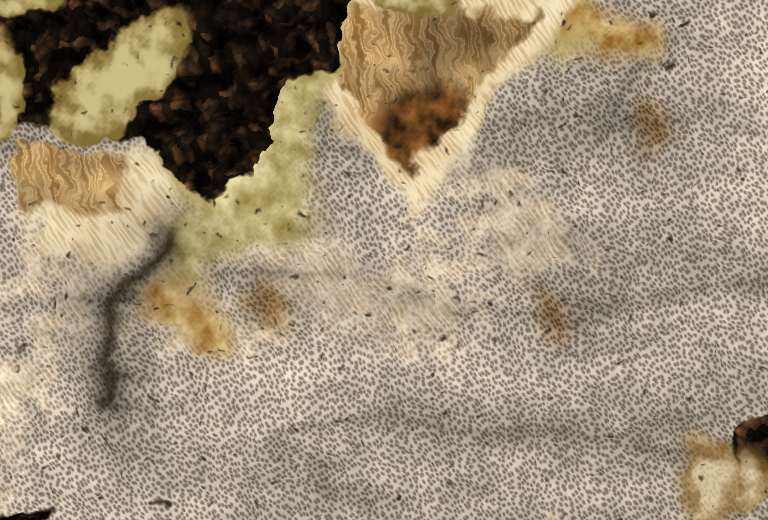
Reproduce this texture procedurally as a Shadertoy shader.

```glsl
vec2 hash2(vec2 c) {
    vec3 q = fract(c.xyx * vec3(.1031, .1030, .0973));
    q += dot(q, q.yzx + 33.33);
    return fract((q.xx + q.yz) * q.zy);
}

// Cellular noise: nearest distance, second distance, cell value
vec3 cells(vec2 p) {
    vec3 best = vec3(9., 9., 0.);
    for (int k = 0; k < 9; k++) {
        vec2 c = floor(p) + vec2(k % 3, k / 3) - 1.;
        vec2 h = hash2(c);
        float d = length(c + .15 + .7 * h - p);
        if (d < best.x) best = vec3(d, best.x, fract(h.x * 7.3 + h.y * 3.1));
        else best.y = min(best.y, d);
    }
    return best;
}

// Layered sines, roughly -1 to 1
float waves(vec2 p) {
    float sum = 0., amp = .5;
    for (int i = 0; i < 5; i++) {
        p = mat2(.8, .6, -.6, .8) * p * 1.7 + 1.3;
        sum += amp * sin(p.x + 1.6 * sin(p.y));
        amp *= .6;
    }
    return sum;
}

float ellipse(vec2 p, vec2 center, vec2 radius, float angle) {
    float c = cos(angle), s = sin(angle);
    return (length(mat2(c, -s, s, c) * (p - center) / radius) - 1.) * min(radius.x, radius.y);
}

float segment(vec2 p, vec2 a, vec2 b) {
    vec2 d = b - a;
    return length(p - a - d * clamp(dot(p - a, d) / dot(d, d), 0., 1.));
}

float inside(float d, float soft) {
    return 1. - smoothstep(-soft, soft, d);
}

void mainImage(out vec4 fragColor, in vec2 fragCoord) {
    vec2 p = fragCoord / iResolution.y;
    float edge = 1. / iResolution.y + .003;
    float rough = waves(p * 9.), fine = waves(p * 34. + 5.);
    vec2 w = p + .02 * vec2(rough, waves(p * 8. + 9.)) + .009 * vec2(fine, waves(p * 30.));

    // Pore mouths, drawn out into slanted tubes on the steep slopes
    vec2 s = mat2(.82, .57, .57, -.82) * (p + .25 * (w - p));
    vec3 pore = cells(s * vec2(125., 84.));
    vec3 tube = cells(s * vec2(105., 14.));
    float mouth = 1. - smoothstep(.12, .6, pore.x);
    float groove = smoothstep(.05, .7, tube.y - tube.x);
    float steep = smoothstep(.1, .7, waves(p * vec2(2.6, 4.) + 2.) + .25 * fine - .2);
    steep = max(steep, inside(ellipse(w, vec2(.63, .47), vec2(.19, .07), -.7), .05));

    // Folded pale surface
    float fold = waves(s * vec2(3., 2.) + 1.) + .7 * waves(p * vec2(3., 9.) + 4.);
    float valley = exp(-9. * abs(waves(p * vec2(1.6, 4.5) + 7.)));
    float light = .99 + .13 * fold + .07 * fine - .15 * valley;
    light -= .13 * inside(ellipse(w, vec2(1.15, .6), vec2(.33, .2), -.4), .12);
    vec3 poreColor = mix(vec3(.82, .77, .70), vec3(.47, .41, .35), .9 * mouth);
    vec3 tubeColor = mix(vec3(.91, .84, .73), vec3(.71, .60, .45), .75 * groove);
    vec3 col = mix(poreColor, tubeColor, .75 * steep) * light;

    // Brown stains
    float stain = min(ellipse(w, vec2(1.25, .76), vec2(.03, .05), -.4),
                      ellipse(w, vec2(1.06, .39), vec2(.025, .045), .5));
    stain = min(stain, ellipse(w, vec2(.52, .42), vec2(.035, .05), 0.));
    col *= mix(vec3(1), vec3(.82, .70, .52), inside(stain, .025));

    // Yellow margin and ochre rim
    float margin = min(segment(w, vec2(.57, .82), vec2(.54, .63)) - .05,
                       segment(w, vec2(.53, .62), vec2(.37, .53)) - .065);
    margin = min(margin, segment(w, vec2(.90, .93), vec2(1.08, .95)) - .05);
    vec3 yellow = mix(vec3(.53, .45, .19), vec3(.88, .83, .60), .6 + .4 * rough + .35 * fine);
    col = mix(col, yellow, .9 * inside(margin, .035));
    float ochre = min(segment(w, vec2(1.06, .99), vec2(1.24, .92)) - .035,
                      segment(w, vec2(.33, .43), vec2(.41, .35)) - .045);
    vec3 ochreColor = mix(vec3(.84, .72, .47), vec3(.55, .36, .11), .4 + .6 * fine);
    col = mix(col, ochreColor, .9 * inside(ochre, .035));

    // Torn hollow with a cream lip and ribbed walls
    vec2 q = w - vec2(.79, .68);
    float hollow = max(abs(q.x) * .8 - q.y * .6 - .01, q.y - .3);
    vec3 rib = cells(p * vec2(85., 8.) + vec2(p.y * 14. + fine, 0.));
    float ribs = smoothstep(0., .6, rib.y - rib.x) * .5 + rib.z * .5;
    vec3 lip = mix(vec3(.94, .86, .70), vec3(.76, .62, .42), .6 * groove + .25 * rough);
    col = mix(col, lip, inside(hollow - .045, .02));
    vec3 wall = mix(vec3(.80, .67, .47), vec3(.52, .38, .20), ribs) * (.95 + .25 * rough);
    vec3 pit = vec3(.36, .23, .11) * (1. + .6 * fine);
    wall = mix(wall, pit, inside(ellipse(w, vec2(.82, .755), vec2(.08, .10), -.4), .025));
    col = mix(col, wall, inside(hollow, edge + .003));

    // Ribbed block at the left
    vec2 block = abs(w - vec2(.135, .655)) - vec2(.10, .06);
    col = mix(col, lip, inside(ellipse(w, vec2(.2, .61), vec2(.16, .10), .4), .03));
    col = mix(col, wall, inside(max(block.x, block.y), .01));

    // Shadowed crease
    float crease = min(segment(w, vec2(.31, .53), vec2(.22, .43)), segment(w, vec2(.22, .43), vec2(.22, .23)));
    col *= 1. - .55 * exp(-crease * 20.);
    col = mix(col, vec3(.17, .13, .08), .75 * inside(crease - .012, .022));

    // Crumbly bark, its yellow fringe and the gaps at the lower corners
    float e = .75 - .14 * smoothstep(.22, .40, w.x) + .04 * smoothstep(.42, .5, w.x)
            + .2 * smoothstep(.50, .55, w.x) + .25 * smoothstep(.62, .74, w.x) - w.y;
    vec3 crumb = cells(w * 48.);
    vec3 bark = mix(vec3(.04, .03, .02), vec3(.30, .20, .12), crumb.z * crumb.z * (1. - crumb.x));
    bark *= 1. + fine;
    col = mix(col, yellow, inside(e - .02, .025) * smoothstep(.26, .34, w.x));
    col = mix(col, bark, inside(e, edge));
    float gap = min(ellipse(w, vec2(1.47, .14), vec2(.08, .05), .6), ellipse(w, vec2(.04, 0.), vec2(.06, .018), 0.));
    col = mix(col, bark, inside(gap, edge));
    float knob = min(ellipse(w, vec2(1.36, .07), vec2(.06, .09), .2), ellipse(w, vec2(1.44, .07), vec2(.04, .06), 0.));
    vec3 knobColor = mix(vec3(.55, .41, .20), vec3(.87, .78, .61), smoothstep(0., .04, -knob + .015 * fine));
    col = mix(col, knobColor, .75 * inside(knob, .012));

    // Fuzzy lobes over the bark
    float lobe = ellipse(w, vec2(.24, .855), vec2(.17, .068), .72);
    lobe = min(lobe, ellipse(w, vec2(.04, .99), vec2(.09, .03), .1));
    lobe = min(lobe, ellipse(w, vec2(0., .82), vec2(.04, .11), 0.));
    lobe = min(lobe, ellipse(w, vec2(.79, 1.), vec2(.08, .035), -.2));
    vec3 fuzz = mix(vec3(.50, .42, .20), vec3(.80, .74, .52), smoothstep(-.01, .045, .025 * fine - lobe));
    col = mix(col, fuzz, inside(lobe, edge));

    // Dark specks
    vec3 speck = cells(w * 11.), grit = cells(w * 27. + 4.);
    float dots = min(speck.x / 11. - .011 * (speck.z - .45), grit.x / 27. - .006 * (grit.z - .5));
    col = mix(col, vec3(.15, .11, .07), .8 * inside(dots, edge - .001));

    fragColor = vec4(clamp(col, 0., 1.), 1.);
}
```
